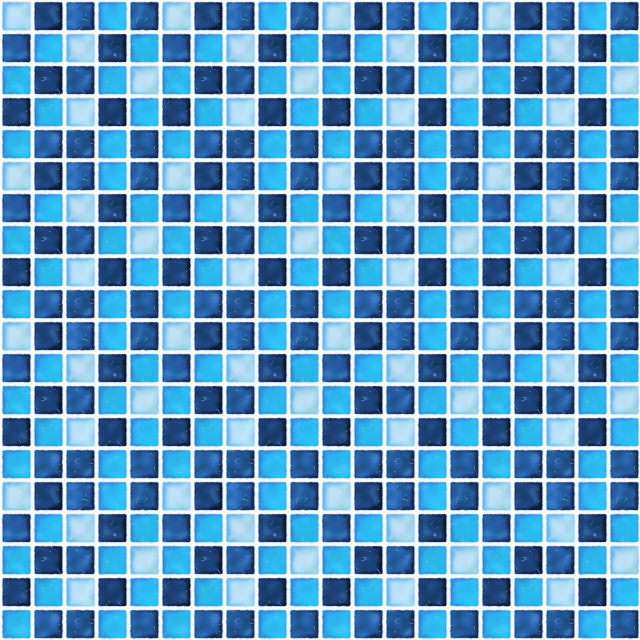
This texture is drawn by a Shadertoy shader. Its source:

```glsl
const float TILES = 20.0;      // tiles across and down
const int PERIOD = 5;          // tiles in one repeat of the layout
const vec2 HALF_TILE = vec2(0.435);
const float CORNER = 0.05;

const vec3 GROUT = vec3(0.97, 0.985, 0.995);
const vec3 FRINGE = vec3(0.70, 0.85, 0.96);

// Glass kinds: 0 pale, 1 cyan, 2 blue, 3 navy
const vec3 BODY[4] = vec3[4](vec3(0.65, 0.86, 0.96), vec3(0.17, 0.74, 0.95),
                             vec3(0.15, 0.38, 0.65), vec3(0.12, 0.27, 0.49));
const vec3 RIM[4] = vec3[4](vec3(0.42, 0.72, 0.94), vec3(0.19, 0.54, 0.87),
                            vec3(0.08, 0.16, 0.33), vec3(0.05, 0.09, 0.21));

// Layout of one repeat, top row first
const int LAYOUT[25] = int[25](0, 3, 2, 1, 2,
                               2, 1, 0, 3, 1,
                               1, 3, 2, 1, 0,
                               3, 1, 0, 3, 1,
                               1, 2, 2, 1, 2);

vec2 hash2(vec2 p) {
    vec3 h = fract(p.xyx * vec3(0.1031, 0.1030, 0.0973));
    h += dot(h, h.yzx + 33.33);
    return fract((h.xx + h.yz) * h.zy);
}

float cornerSlope(vec2 corner, vec2 offset) {
    return dot(hash2(corner) * 2.0 - 1.0, offset);
}

float gradientNoise(vec2 p) {
    vec2 i = floor(p), f = fract(p);
    vec2 u = f * f * f * (f * (f * 6.0 - 15.0) + 10.0);
    vec2 e = vec2(1.0, 0.0);
    return mix(mix(cornerSlope(i, f), cornerSlope(i + e, f - e), u.x),
               mix(cornerSlope(i + e.yx, f - e.yx), cornerSlope(i + 1.0, f - 1.0), u.x), u.y);
}

float roundedBox(vec2 p, vec2 halfSize, float radius) {
    vec2 q = abs(p) - halfSize + radius;
    return length(max(q, 0.0)) + min(max(q.x, q.y), 0.0) - radius;
}

int glassKind(vec2 slot) {
    return LAYOUT[(PERIOD - 1 - int(slot.y)) * PERIOD + int(slot.x)];
}

// Colour inside one tile; depth is the distance in from its edge
vec3 glass(int kind, vec2 p, float depth, vec2 slot, vec2 cell) {
    bool dark = kind > 1;
    vec2 q = p / HALF_TILE;
    vec2 seed = slot * 17.0 + 5.0;
    float cloud = gradientNoise(p * 2.6 + seed);
    float tone = hash2(slot + 3.0).x - 0.5 + 0.3 * (hash2(cell + 40.0).y - 0.5);

    // Rim deepens to the right in dark glass, to the left in bright glass
    float side = dark ? q.x * 0.8 - q.y * 0.2 : -q.x * 0.8 + q.y * 0.3;
    float lean = smoothstep(-0.7, 0.9, side);
    float rim = 1.0 - smoothstep(0.0, 0.07 + 0.14 * lean, depth + 0.06 * cloud);
    float shade = rim * mix(0.35, 0.95, lean);
    shade += (dark ? 0.25 : 0.4) * lean * (0.5 + tone);
    vec3 color = mix(BODY[kind], RIM[kind], clamp(shade, 0.0, 1.0));
    color *= 1.0 + (dark ? 0.4 : 0.08) * cloud + (dark ? 0.2 : 0.06) * tone;

    // Pale glow in the light tiles
    if (kind == 0) color = mix(color, GROUT, 0.28 * smoothstep(0.04, 0.3, depth + 0.15 * cloud));

    // Thin curved streaks and a soft sheen
    float curve = gradientNoise(p * vec2(3.0, 4.0) + seed.yx + 9.0);
    float streak = 1.0 - smoothstep(0.0, 0.05, abs(curve - 0.08));
    streak *= smoothstep(0.0, 0.35, gradientNoise(p * 4.0 + seed + 31.0));
    float sheen = smoothstep(0.1, 0.5, cloud) * smoothstep(0.0, 0.15, depth);
    return mix(color, FRINGE, (dark ? 0.45 : 0.3) * streak + 0.12 * sheen);
}

void mainImage(out vec4 fragColor, in vec2 fragCoord) {
    vec2 grid = fragCoord / iResolution.y * TILES;
    vec2 cell = floor(grid);
    vec2 slot = mod(cell, float(PERIOD));
    vec2 p = fract(grid) - vec2(0.515, 0.495);
    float pixel = TILES / iResolution.y;

    // Slightly uneven tile outline
    float wear = 0.022 * gradientNoise(p * 7.0 + slot * 13.0);
    wear += 0.008 * gradientNoise(p * 16.0 + cell * 19.0);
    float edge = roundedBox(p, HALF_TILE, CORNER) + wear;

    // Grout with a faint tint beside the glass
    float tint = 0.45 * (1.0 - smoothstep(0.0, 0.05, edge));
    vec3 grout = mix(GROUT, FRINGE, tint);

    float soft = max(0.75 * pixel, 0.022);
    float cover = 1.0 - smoothstep(-soft, soft, edge);
    vec3 tile = glass(glassKind(slot), p, max(-edge, 0.0), slot, cell);
    fragColor = vec4(mix(grout, tile, cover), 1.0);
}
```
